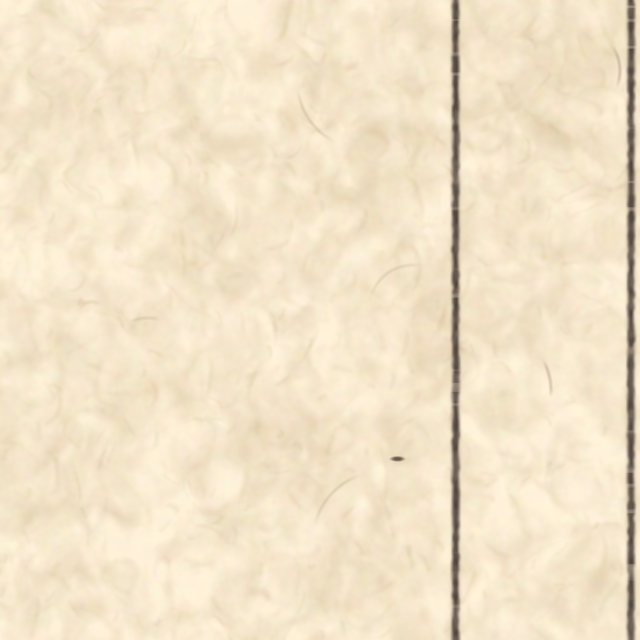
Reproduce this texture procedurally as a WebGL 2 fragment shader.

```glsl
#version 300 es
precision highp float;
precision highp int;
// Cream fibrous paper crossed by two worn, upright ink rules.
// Layered value noise gives the mottling, hashed cells scatter curved
// fibres, and noise along each rule roughens and wears its ink.

uniform vec2 u_resolution;
out vec4 fragColor;

const vec3 CREAM = vec3(0.988, 0.934, 0.836);
const vec3 TAN = vec3(0.885, 0.810, 0.680);
const vec3 FIBRE = vec3(0.700, 0.630, 0.530);
const vec3 INK = vec3(0.310, 0.260, 0.235);
const float SHADE = 0.15;          // mean amount of tan before fibres
const float RULE_X[2] = float[2](0.712, 0.986);
const float RULE_HALF = 0.0053;
const float RULE_SOFT = 0.0044;
const vec2 DASH_POS = vec2(0.621, 0.283);
const vec2 DASH_HALF = vec2(0.0140, 0.0052);
const float PI = 3.14159;

// Integer hash: three values in 0..1 for a cell and a seed
vec3 hash3(vec2 cell, float seed) {
  uvec3 v = uvec3(ivec3(vec3(cell, seed))) * 1664525u + 1013904223u;
  v.x += v.y * v.z; v.y += v.z * v.x; v.z += v.x * v.y;
  v ^= v >> 16u;
  v.x += v.y * v.z; v.y += v.z * v.x; v.z += v.x * v.y;
  return vec3(v >> 8u) / 16777216.0;
}

// Three independent channels of smooth value noise
vec3 noise3(vec2 p, float seed) {
  vec2 i = floor(p), f = fract(p);
  f = f * f * (3.0 - 2.0 * f);
  vec3 low = mix(hash3(i, seed), hash3(i + vec2(1, 0), seed), f.x);
  vec3 high = mix(hash3(i + vec2(0, 1), seed), hash3(i + vec2(1, 1), seed), f.x);
  return mix(low, high, f.y);
}

float noise(vec2 p, float seed) { return noise3(p, seed).x; }

// Noise centred on zero, turned off the axes to hide its lattice
float mottle(vec2 p, float seed) {
  return noise(mat2(0.8, 0.6, -0.6, 0.8) * p, seed) - 0.5;
}

// Curved strokes, one per cell at most; width is in canvas units
float fibres(vec2 uv, float cells, float width, float chance, float seed) {
  vec2 p = uv * cells, home = floor(p);
  float cover = 0.0;
  for (int y = -1; y <= 1; y++) {
    for (int x = -1; x <= 1; x++) {
      vec2 cell = home + vec2(x, y);
      vec3 place = hash3(cell, seed), form = hash3(cell, seed + 1.0);
      if (place.z > chance) continue;
      float angle = PI * form.x + 0.3 * sin(2.0 * PI * form.x);
      vec2 along = vec2(cos(angle), sin(angle));
      vec2 q = p - cell - place.xy;
      q = vec2(dot(q, along), dot(q, vec2(-along.y, along.x)));
      float bend = 2.4 * (form.y - 0.5);
      float reach = mix(0.22, 0.5, form.z);
      float slope = 2.0 * bend * q.x;
      float d = abs(q.y - bend * q.x * q.x) / sqrt(1.0 + slope * slope);
      float body = 1.0 - smoothstep(0.0, 1.0, d / (width * cells));
      float ends = 1.0 - smoothstep(0.4, 1.0, abs(q.x) / reach);
      cover = max(cover, body * ends * mix(0.4, 1.0, form.y));
    }
  }
  return cover;
}

// Ink coverage of one upright rule
float rule(vec2 uv, float centre, float seed) {
  float wobble = 0.0010 * (noise(vec2(0.0, uv.y * 40.0), seed) - 0.5);
  float rough = 0.0022 * (noise(vec2(uv.x * 110.0, uv.y * 100.0), seed + 1.0) - 0.5);
  float d = abs(uv.x - centre - wobble);
  float body = 1.0 - smoothstep(-RULE_SOFT, RULE_SOFT, d - RULE_HALF - rough);
  float wear = mix(0.80, 1.0, noise(uv * vec2(150.0, 90.0), seed + 2.0));
  float gap = smoothstep(0.80, 1.0, noise(vec2(0.0, uv.y * 95.0), seed + 3.0));
  float halo = 0.13 * (1.0 - smoothstep(0.004, 0.012, d));
  return max(body * wear * (1.0 - 0.32 * gap), halo);
}

void main() {
  vec2 uv = gl_FragCoord.xy / u_resolution;

  // Mottled paper, from broad clouds to fine grain
  vec2 warp = uv + 0.030 * (noise3(uv * 18.0, 3.0).xy - 0.5);
  float curl = 1.0 - abs(2.0 * mottle(warp * 21.0, 15.0));
  float shade = SHADE
    + 0.32 * mottle(uv * 6.0, 5.0)
    + 0.32 * mottle(warp * 14.0, 6.0)
    + 0.50 * mottle(warp * vec2(34.0, 27.0), 7.0)
    + 0.32 * mottle(warp * vec2(66.0, 56.0), 9.0)
    + 0.12 * mottle(uv * 140.0, 11.0)
    + 0.20 * curl * curl * curl;
  shade += 0.05 * smoothstep(RULE_X[0] - 0.1, RULE_X[0] + 0.1, uv.x);

  // Pale tangled fibres in the pulp
  shade += 0.30 * fibres(warp, 13.0, 0.0078, 0.65, 21.0);
  shade += 0.26 * fibres(warp, 22.0, 0.0068, 0.65, 31.0);
  shade -= 0.16 * fibres(warp, 18.0, 0.0090, 0.50, 41.0);
  vec3 colour = mix(CREAM, TAN, clamp(shade, -0.1, 1.1));
  colour += 0.022 * (noise3(uv * 70.0, 13.0) - 0.5);

  // A few darker single fibres
  colour = mix(colour, FIBRE, 0.55 * fibres(uv, 8.0, 0.0048, 0.11, 51.0));

  // One dash of stray ink
  float dash = length((uv - DASH_POS) / DASH_HALF);
  colour = mix(colour, INK, 0.85 * (1.0 - smoothstep(0.25, 1.05, dash)));

  // Ink rules
  for (int i = 0; i < 2; i++) {
    colour = mix(colour, INK, rule(uv, RULE_X[i], 61.0 + 10.0 * float(i)));
  }
  fragColor = vec4(clamp(colour, 0.0, 1.0), 1.0);
}
```
